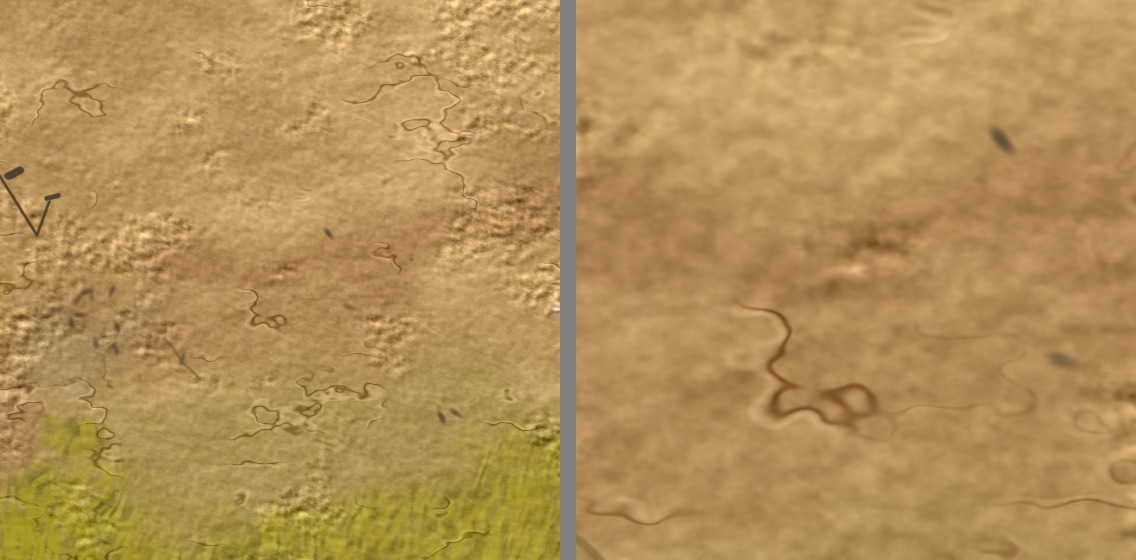
Left: the whole. Right: its middle third, enlarged.
Write a WebGL 2 fragment shader that draws this texture.

```glsl
#version 300 es
precision highp float;
// Dry sandy ground with crumbled soil, twigs and dark stones, fading into grass below.
uniform vec2 u_resolution;
out vec4 fragColor;

float hash(vec2 cell) {
  vec3 q = fract(vec3(cell.xyx) * 0.1031);
  q += dot(q, q.yzx + 33.33);
  return fract((q.x + q.y) * q.z);
}

float noise(vec2 p) {
  vec2 i = floor(p), f = fract(p);
  f = f * f * (3.0 - 2.0 * f);
  return mix(mix(hash(i), hash(i + vec2(1, 0)), f.x),
             mix(hash(i + vec2(0, 1)), hash(i + vec2(1, 1)), f.x), f.y);
}

float fbm(vec2 p, int octaves) {
  float sum = 0.0, amp = 0.5, total = 0.0;
  for (int i = 0; i < octaves; i++) {
    sum += amp * noise(p);
    total += amp;
    amp *= 0.55;
    p = mat2(1.6, 1.2, -1.2, 1.6) * p + 17.3;
  }
  return sum / total;
}

float segment(vec2 p, vec2 a, vec2 b) {
  vec2 ab = b - a;
  return length(p - a - ab * clamp(dot(p - a, ab) / dot(ab, ab), 0.0, 1.0));
}

// Soft elliptical patch: 1 in the middle, 0 outside
float patchMask(vec2 p, vec2 center, vec2 radius) {
  return smoothstep(1.2, 0.3, length((p - center) / radius));
}

float grainHeight(vec2 p) {
  return fbm(p * vec2(62.0, 82.0), 3);
}

void main() {
  vec2 uv = gl_FragCoord.xy / u_resolution.y;
  float aa = 1.0 / u_resolution.y;
  vec2 warp = vec2(fbm(uv * 6.0, 4), fbm(uv * 6.0 + 40.0, 4)) - 0.5;
  vec2 p = uv + 0.22 * warp;

  // Sand with broad, slightly flattened tonal drifts
  float drift = fbm(uv * vec2(4.0, 8.0) + 9.0, 5);
  vec3 color = mix(vec3(0.79, 0.64, 0.42), vec3(0.71, 0.56, 0.35), smoothstep(0.32, 0.68, drift));

  // Brown belt of bare earth across the middle and a patch at lower left
  float belt = smoothstep(0.14, 0.02, abs(p.y - 0.45 - 0.2 * p.x * p.x));
  belt *= 0.35 + 0.65 * smoothstep(0.3, 0.6, fbm(uv * vec2(7.0, 11.0), 4));
  float bare = patchMask(p, vec2(0.04, 0.27), vec2(0.16, 0.15));
  color = mix(color, vec3(0.64, 0.475, 0.29), max(0.8 * belt, 0.0));

  // Olive soil, a grey worn spot and the grass border
  float olive = smoothstep(0.42, 0.24, p.y);
  color = mix(color, vec3(0.67, 0.57, 0.33), 0.9 * olive);
  color = mix(color, vec3(0.67, 0.51, 0.33), 0.85 * bare);
  color = mix(color, vec3(0.61, 0.53, 0.36), 0.5 * patchMask(p, vec2(0.18, 0.42), vec2(0.14, 0.1)));
  float rim = 0.05 + 0.2 * smoothstep(0.5, 1.0, p.x) + 0.09 * smoothstep(0.4, 0.05, p.x);
  float grass = smoothstep(rim + 0.07, rim - 0.06, p.y);
  float tufts = patchMask(p, vec2(0.135, 0.23), vec2(0.055, 0.08));
  tufts = max(tufts, 0.6 * patchMask(p, vec2(0.0, 0.49), vec2(0.06, 0.07)));
  grass = max(grass, 0.75 * tufts);
  color = mix(color, vec3(0.62, 0.56, 0.19), 0.9 * grass);

  // Crumbled soil: side-lit grain, strongest inside scattered clusters
  float cluster = smoothstep(0.52, 0.72, fbm(uv * vec2(7.0, 10.0) + 23.0, 4) + 0.1 * belt);
  float relief = grainHeight(uv + vec2(0.003, -0.004)) - grainHeight(uv - vec2(0.003, -0.004));
  float speck = fbm(uv * vec2(120.0, 170.0) + 5.0, 2) - 0.5;
  color += relief * (0.12 + 0.42 * cluster) * vec3(1.0, 0.95, 0.8);
  color += speck * 0.09 + (fbm(uv * vec2(22.0, 50.0), 3) - 0.5) * 0.1;

  // Short cracks and ridges with a pale lower lip
  float ridge = fbm(uv * vec2(8.0, 15.0) + 61.0, 4) - 0.5;
  float broken = smoothstep(0.58, 0.78, noise(uv * 11.0 + 3.0));
  color -= 0.2 * broken * smoothstep(0.022, 0.0, abs(ridge)) * vec3(0.9, 0.95, 0.8);
  color += 0.08 * broken * smoothstep(0.03, 0.0, abs(ridge - 0.04));

  // Leaning grass blades, with darker and brighter growth at lower left
  float blade = noise(vec2(uv.x * 120.0 - uv.y * 38.0 + warp.x * 12.0, uv.y * 34.0));
  float lush = max(grass * smoothstep(0.36, 0.1, uv.x), 0.35 * grass);
  color += grass * (blade - 0.5) * vec3(0.17, 0.16, 0.07);
  color = mix(color, vec3(0.60, 0.58, 0.06), 0.55 * lush * smoothstep(0.35, 0.7, blade));
  float shade = smoothstep(0.48, 0.68, fbm(uv * 14.0 + 80.0, 3));
  color = mix(color, vec3(0.35, 0.38, 0.07), 0.65 * lush * shade * smoothstep(0.6, 0.25, blade));

  // Dark stones gathered on the worn spot, a few strays elsewhere
  for (int i = 0; i < 18; i++) {
    float k = float(i);
    vec2 r = vec2(hash(vec2(k, 3.0)), hash(vec2(k, 8.0)));
    vec2 center = i < 13 ? vec2(0.10, 0.37) + r * vec2(0.14, 0.12) : vec2(0.2, 0.2) + r * vec2(0.65, 0.45);
    float turn = 6.28 * hash(vec2(k, 14.0));
    vec2 d = mat2(cos(turn), sin(turn), -sin(turn), cos(turn)) * (uv - center + 0.025 * warp);
    float stone = smoothstep(0.006 + aa, 0.001, length(d * vec2(0.45, 1.0)));
    color = mix(color, vec3(0.29, 0.25, 0.17), stone * (0.3 + 0.5 * hash(vec2(k, 21.0))));
  }

  // Forked dark twig with ragged heads, and one faint fallen stem
  vec2 fork = vec2(0.066, 0.58), heads = uv + 0.02 * warp;
  float twig = min(segment(uv, fork, vec2(0.0, 0.685)), segment(uv, fork, vec2(0.088, 0.64)));
  float tip = min(segment(heads, vec2(0.015, 0.686), vec2(0.036, 0.695)) - 0.004,
                  segment(heads, vec2(0.081, 0.642), vec2(0.102, 0.648)) - 0.002);
  float dark = smoothstep(0.0025 + aa, 0.0025 - aa, min(twig, tip));
  color = mix(color, vec3(0.25, 0.23, 0.16), 0.88 * dark);
  float stem = segment(uv + 0.04 * warp, vec2(0.3, 0.405), vec2(0.365, 0.33));
  color = mix(color, vec3(0.42, 0.34, 0.17), 0.5 * smoothstep(0.004, 0.001, stem));

  // Pale chip at the right edge
  float chip = length((uv - vec2(0.995, 0.448)) * vec2(0.4, 1.0));
  color = mix(color, vec3(0.87, 0.89, 0.9), smoothstep(0.003 + aa, 0.003 - aa, chip));
  fragColor = vec4(clamp(color, 0.0, 1.0), 1.0);
}
```
